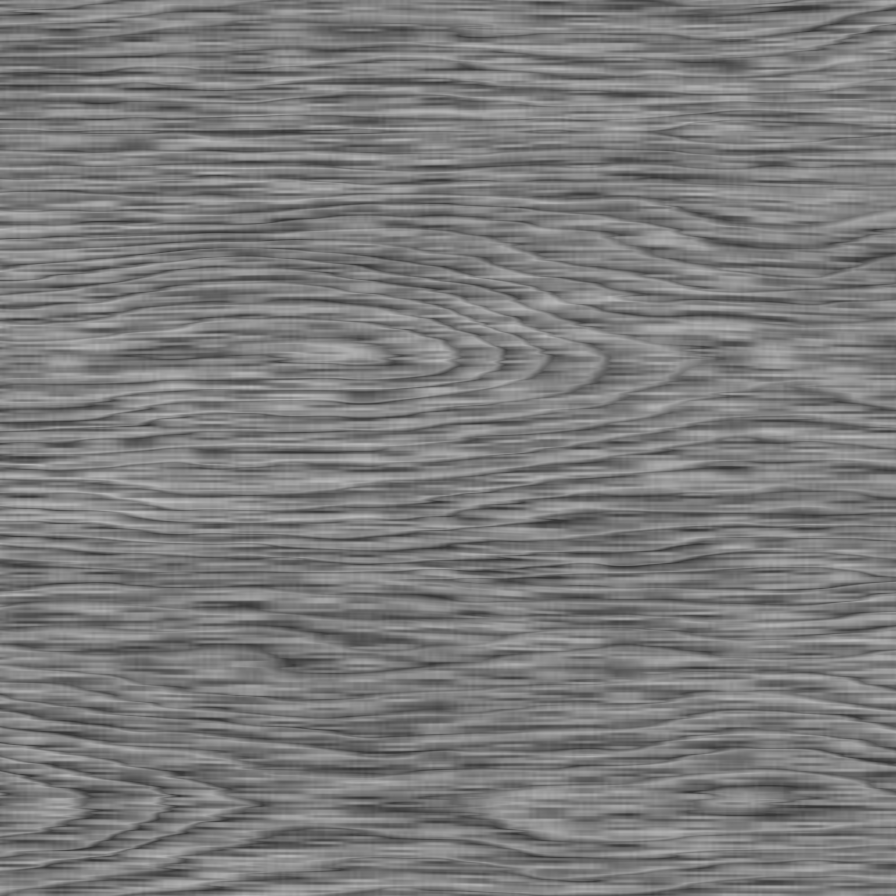
A WebGL 1 fragment shader for this texture:

```glsl
precision highp float;
// Grey weathered wood with horizontal grain and pointed growth-ring figures.

uniform vec2 u_resolution;

#define RING_DENSITY 68.0   // growth rings per canvas height
#define RING_CONTRAST 0.25
#define RING_WARP 2.2       // large bends, in rings
#define HEART_CENTER vec2(0.30, 0.603)
#define HEART_SPACING 0.5   // vertical distance between figures
#define HEART_ROUNDING 0.03
#define HEART_TAPER 5.0     // rings crossed along a figure
#define FIBER_DENSITY 330.0
#define FIBER_CONTRAST 0.22
#define PATCH_CONTRAST 0.06
#define MEAN_GREY 0.476

float hash(vec2 p) {
  vec3 q = fract(p.xyx * 0.1031);
  q += dot(q, q.yzx + 33.33);
  return fract((q.x + q.y) * q.z);
}

// Value noise in 0..1
float noise(vec2 p) {
  vec2 cell = floor(p);
  vec2 f = fract(p);
  f = f * f * f * (f * (f * 6.0 - 15.0) + 10.0);
  float low = mix(hash(cell), hash(cell + vec2(1.0, 0.0)), f.x);
  float high = mix(hash(cell + vec2(0.0, 1.0)), hash(cell + vec2(1.0, 1.0)), f.x);
  return mix(low, high, f.y);
}

// Noise around zero, stretched by scale and moved by seed
float grain(vec2 p, vec2 scale, float seed) {
  return noise(p * scale + seed) - 0.5;
}

// Ring count: rows of tapered figures, staggered like bricks
float ringField(vec2 p) {
  vec2 d = p - HEART_CENTER;
  float row = floor(d.y / HEART_SPACING + 0.5);
  d.y -= row * HEART_SPACING;
  d.x += 0.5 * mod(row, 2.0);
  float across = sqrt(d.y * d.y + HEART_ROUNDING * HEART_ROUNDING);
  float nearHeart = 1.0 - smoothstep(0.0, 0.5 * HEART_SPACING, abs(d.y));
  float taper = HEART_TAPER * smoothstep(0.0, 0.62, d.x) * nearHeart;
  float bends = RING_WARP * grain(p, vec2(2.3, 7.0), 17.3)
              + 1.2 * grain(p, vec2(5.0, 19.0), 41.7)
              + 0.35 * grain(p, vec2(11.0, 50.0), 63.1);
  return RING_DENSITY * across + taper + bends;
}

// Lightens slowly through a ring, then drops to dark
float ringProfile(float t) {
  float f = fract(t);
  return pow(f, 0.75) * (1.0 - smoothstep(0.78, 1.0, f));
}

void main() {
  vec2 p = gl_FragCoord.xy / u_resolution.y;

  // Fibres: thin dashes that follow the grain
  vec2 q = p + vec2(0.0, 0.012 * grain(p, vec2(3.0, 6.0), 5.9));
  float fine = grain(q, vec2(24.0, FIBER_DENSITY), 11.3);
  float coarse = grain(q, vec2(13.0, FIBER_DENSITY * 0.55), 29.7);

  // Rings with frayed edges
  float rings = ringField(p) + 0.24 * fine + 0.2 * coarse;
  float shade = ringProfile(rings);
  float strength = 0.7 + 0.6 * noise(p * vec2(3.0, 7.0) + 83.0);

  // Broad stains and a faint cross weave
  float patches = grain(p, vec2(2.5, 11.0), 53.2);
  float weave = grain(p, vec2(250.0, 90.0), 71.9);

  float grey = MEAN_GREY
             + RING_CONTRAST * strength * (shade - 0.44)
             + FIBER_CONTRAST * (fine + 0.6 * coarse) * (1.15 - 0.4 * shade)
             + PATCH_CONTRAST * patches
             + 0.035 * weave;
  gl_FragColor = vec4(vec3(clamp(grey, 0.22, 0.74)), 1.0);
}
```
